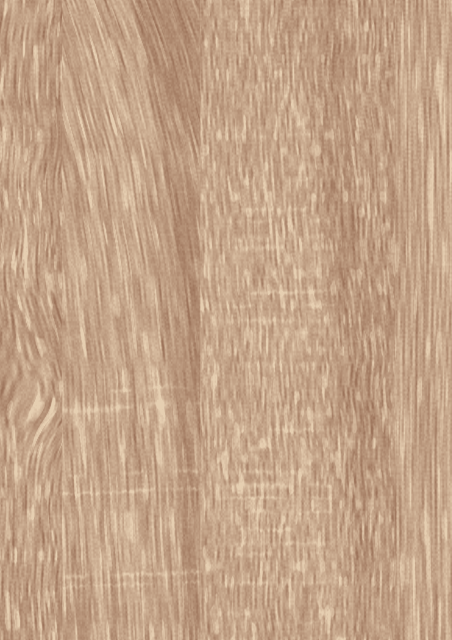
Reproduce this texture procedurally as a Shadertoy shader.

```glsl
// Pale sawn oak: four vertical planks with fibres, growth bands and saw marks.
#define DARK_WOOD vec3(0.650, 0.497, 0.397)
#define LIGHT_WOOD vec3(0.880, 0.782, 0.668)
#define SEAMS vec3(0.097, 0.313, 0.617)
#define SEAM_SOFTNESS 0.0012
#define FIBRE_DENSITY 250.0
#define FIBRE_CONTRAST 0.52
#define RELIEF 0.50
#define PORE_LIGHT 0.36
#define SAW_ROWS 46.0
#define SAW_LIGHT 0.50
#define SPECKLE 0.27

float hash(vec2 p) {
    return fract(sin(dot(p, vec2(127.1, 311.7))) * 43758.545);
}

float noise(vec2 p) {
    vec2 cell = floor(p), f = fract(p);
    f = f * f * (3.0 - 2.0 * f);
    return mix(mix(hash(cell), hash(cell + vec2(1, 0)), f.x),
               mix(hash(cell + vec2(0, 1)), hash(cell + vec2(1, 1)), f.x), f.y);
}

float fbm(vec2 p) {
    float sum = 0.0, weight = 0.5;
    for (int i = 0; i < 3; i++) {
        sum += weight * noise(p);
        p = p * 2.03 + 17.3;
        weight *= 0.5;
    }
    return sum / 0.875;
}

float bell(float x, float centre, float width) {
    float d = (x - centre) / width;
    return exp(-d * d);
}

// Embossed fibres: g.x runs across the grain, g.y along it
float fibres(vec2 g, float along) {
    vec2 scale = vec2(FIBRE_DENSITY, along);
    float strand = noise(g * scale);
    float lit = strand - noise((g + vec2(0.0026, 0.0)) * scale);
    float broad = noise(g * scale * vec2(0.45, 0.5) + 41.0);
    float pore = smoothstep(0.66, 0.82, noise(g * scale * vec2(0.8, 0.8) + 83.0));
    return FIBRE_CONTRAST * (0.6 * strand + 0.4 * broad - 0.5)
         + RELIEF * lit + PORE_LIGHT * (pore - 0.19);
}

// Growth bands: slow rise, then a ragged drop
float bands(float u, float y, float count) {
    float phase = u * count + 0.7 * noise(vec2(u * 20.0, y * 3.0))
                + 0.30 * noise(vec2(u * 190.0, y * 18.0));
    float f = fract(phase);
    return f * (1.0 - smoothstep(0.86, 1.0, f)) - 0.42;
}

// Broken pale saw marks, nearly level
float sawMarks(vec2 p, float chance) {
    float v = (p.y - 0.035 * p.x + 0.008 * noise(p * vec2(8.0, 5.0))) * SAW_ROWS;
    float row = floor(v);
    float centre = 0.3 + 0.4 * hash(vec2(row, 5.0));
    float width = 0.10 + 0.12 * hash(vec2(row, 9.0));
    float ragged = 0.24 * (noise(p * vec2(260.0, 40.0)) - 0.5);
    float line = bell(fract(v) + ragged, centre, width);
    float broken = smoothstep(0.25, 0.70, noise(vec2(p.x * 32.0, row * 7.3)));
    float cut = 0.25 + 0.75 * noise(p * vec2(270.0, 60.0));
    return line * broken * cut * step(hash(vec2(row, 2.0)), chance);
}

// Left plank: wavy grain swirling round a knot
float wavyPlank(vec2 p) {
    float bulge = 0.045 * bell(p.y, 0.40, 0.10) * smoothstep(-0.02, 0.09, p.x);
    float wave = 0.013 * (noise(p * vec2(9.0, 14.0)) - 0.5);
    vec2 g = vec2(p.x - bulge + wave, p.y);
    float shade = 0.26 * (fbm(g * vec2(48.0, 6.0)) - 0.5);
    return 0.52 + shade + 1.1 * fibres(g, 38.0) - 0.12 * bell(p.x, 0.092, 0.012);
}

// Cathedral plank: grain sweeps down and right into dark heartwood
float cathedralPlank(vec2 p) {
    float sweep = 0.15 * (1.0 - exp(-2.4 * (1.0 - p.y)));
    vec2 g = vec2(p.x - sweep + 0.005 * noise(p * 12.0), p.y);
    float edge = 0.205 + 0.075 * (1.0 - exp(-3.0 * (1.0 - p.y)));
    float ragged = 0.030 * (noise(vec2(g.x * 190.0, p.y * 14.0)) - 0.5);
    float heart = smoothstep(-0.012, 0.026, p.x - edge + ragged);
    float stripe = bell(p.x + 0.9 * p.y + ragged * 2.0, 0.955, 0.022)
                 * smoothstep(0.60, 0.72, p.y) * smoothstep(0.90, 0.78, p.y);
    float fine = fibres(g + 3.0, 22.0);
    float saw = sawMarks(p + vec2(2.0, 0.0), 0.28) * smoothstep(0.50, 0.42, p.y)
              * smoothstep(0.03, 0.12, p.y);
    return 0.57 - 0.31 * heart + 0.24 * stripe + 0.27 * bands(g.x, p.y, 17.0)
         + mix(1.0, 0.70, heart) * fine + SAW_LIGHT * saw;
}

// Wide plank: short flecks and saw marks, darker lines at the right
float sawnPlank(vec2 p) {
    float drift = 0.065 * (1.0 - p.y) + 0.012 * sin(p.y * 5.0);
    vec2 g = vec2(p.x - 0.5 * drift + 0.006 * noise(p * vec2(14.0, 18.0)), p.y);
    float right = smoothstep(0.455, 0.515, p.x - drift);
    float lines = fbm(vec2((p.x - drift) * 85.0, p.y * 2.5)) - 0.5;
    float zone = 0.28 + 0.72 * max(bell(p.y, 0.22, 0.15), bell(p.y, 0.58, 0.10));
    float column = smoothstep(0.31, 0.40, p.x) * smoothstep(0.55, 0.49, p.x);
    float shade = 0.26 * (fbm(p * vec2(13.0, 4.0)) - 0.5);
    return 0.575 - 0.15 * right + shade + mix(0.10, 0.46, right) * lines
         + 0.95 * fibres(g + 7.0, 52.0) + SAW_LIGHT * sawMarks(p, 0.88) * zone * column;
}

// Right plank: straight pale stripes
float stripedPlank(vec2 p) {
    vec2 g = vec2(p.x + 0.004 * noise(p * vec2(6.0, 7.0)), p.y);
    float stripes = fbm(vec2(g.x * 85.0, p.y * 1.8)) - 0.5;
    return 0.57 + 0.40 * stripes + fibres(g + 11.0, 18.0);
}

void mainImage(out vec4 fragColor, in vec2 fragCoord) {
    vec2 p = fragCoord / iResolution.y;
    vec3 side = smoothstep(SEAMS - SEAM_SOFTNESS, SEAMS + SEAM_SOFTNESS, vec3(p.x));

    // Join the planks
    float tone = mix(wavyPlank(p), cathedralPlank(p), side.x);
    tone = mix(tone, sawnPlank(p), side.y);
    tone = mix(tone, stripedPlank(p), side.z);

    // Fine surface grain
    tone += SPECKLE * (noise(p * vec2(410.0, 300.0)) - 0.5);
    fragColor = vec4(mix(DARK_WOOD, LIGHT_WOOD, clamp(tone, -0.15, 1.10)), 1.0);
}
```
